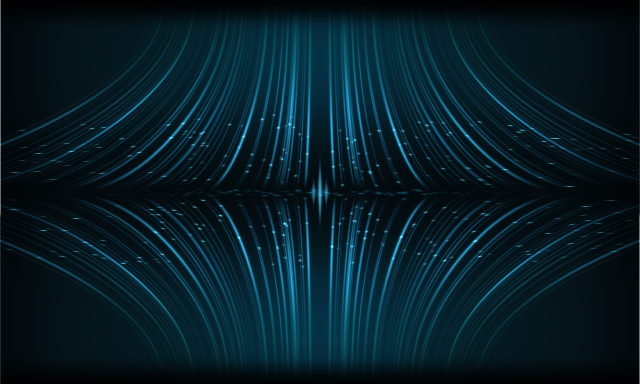
Write a Shadertoy shader that draws this background.

```glsl
float hash(float n) { return fract(sin(n * 127.1) * 4375.85); }

// Label of the flared strand through a point: its offset at the far edge
float strandLabel(vec2 m, float halfWidth) {
    float rise = clamp(m.y / 0.5, 0.0, 1.0);
    float flare = pow(1.0 - rise, 2.1) + 0.25 * exp(-14.0 * rise);
    float b = 1.0 + 0.4 * flare;
    float d = m.x / halfWidth;
    return 2.0 * d / (b + sqrt(b * b + 12.0 * flare * d));
}

// Dark teal backdrop with a glow above and below the horizon
vec3 backdrop(vec2 uv, float rise) {
    float x = (uv.x - 0.5) / 0.29;
    float y = (rise - 0.70) / 0.38;
    float glow = exp(-x * x - y * y);
    float core = exp(-pow((uv.x - 0.5) / 0.13, 2.0) - y * y);
    vec3 color = vec3(0.016, 0.058, 0.074) * (0.62 + 0.5 * smoothstep(0.0, 0.5, rise));
    color += vec3(0.0, 0.088, 0.125) * glow + vec3(0.0, 0.040, 0.060) * core;
    return color * (1.0 - 0.92 * smoothstep(0.84, 1.0, rise));
}

// Fibres bunched into groups, each with two small glints
vec3 strands(vec2 m, float halfWidth, float quadrant, float pixel) {
    float label = strandLabel(m, halfWidth);
    float e = 0.0005;
    vec2 slope = vec2(strandLabel(m + vec2(e, 0.0), halfWidth),
                      strandLabel(m + vec2(0.0, e), halfWidth)) - label;
    float spread = max(length(slope) / e, 0.05);
    vec2 across = slope / max(length(slope), 1e-6);
    float rise = m.y / 0.5;
    vec3 tint = mix(vec3(0.08, 0.46, 0.68), vec3(0.05, 0.46, 0.43), smoothstep(0.35, 0.85, rise));
    vec3 light = vec3(0.0);
    for (int i = 0; i < 46; i++) {
        float id = float(i);
        float r = hash(id + 3.0);
        float s = 0.016 + 0.485 * (id + hash(id + 71.0)) / 46.0;
        s += 0.012 * sin(s * 40.0);
        float offset = (label - s) / spread;
        float dist = abs(offset);
        float width = 0.0007 + 0.0022 * r * r * r + 0.33 * pixel;
        float line = exp(-dist * dist / (width * width)) + 0.07 * exp(-dist / 0.006);

        // Each fibre peaks at its own height and fades both ways
        float peak = 0.15 + 0.4 * hash(id + 19.0);
        float fade = smoothstep(0.0, 0.10, rise) * (1.0 - smoothstep(0.75, 1.0, rise));
        float sheen = exp(-pow((rise - peak) / 0.22, 2.0));
        float power = (0.2 + 0.8 * r * r) * mix(1.0, 0.6, smoothstep(0.1, 0.5, s));
        light += line * fade * power * (tint * (0.36 + 0.62 * sheen) + vec3(0.10, 0.20, 0.17) * sheen * r * r);

        for (int j = 0; j < 2; j++) {
            float seed = id * 2.3 + float(j) * 37.0 + quadrant * 11.0;
            float h = hash(seed);
            float spot = 0.015 + 0.20 * h * mix(1.0, 0.8, s * 2.0);
            float along = (m.y - spot) / max(abs(across.x), 0.35);
            vec2 q = vec2(offset / 0.0036, along / 0.0026);
            light += vec3(0.32, 0.68, 0.76) * exp(-dot(q, q)) * (0.2 + 0.7 * hash(seed + 5.0));
        }
    }
    return light;
}

// Broken streaks along the horizon, one per cell
float horizonSparks(vec2 p) {
    float sparks = 0.0;
    for (int row = 0; row < 3; row++) {
        float x = p.x * 30.0 + float(row) * 0.37;
        float seed = floor(x) + float(row) * 53.0;
        float u = fract(x) - 0.35 - 0.3 * hash(seed);
        float tilt = 0.010 * (hash(seed + 41.0) - 0.5) * u;
        vec2 q = vec2(u / 0.22, (p.y - tilt - 0.016 * (hash(seed + 9.0) - 0.5)) / 0.0022);
        sparks += exp(-dot(q, q)) * hash(seed + 23.0);
    }
    return sparks * exp(-p.x * p.x / 0.14);
}

// Three tapered spikes of light at the centre
float centreSpikes(vec2 p) {
    float spikes = 0.0;
    for (int i = -1; i <= 1; i++) {
        float k = abs(float(i));
        float y = abs(p.y) / mix(0.085, 0.034, k);
        float taper = 0.0045 * max(1.0 - y, 0.0) + 0.0012;
        float x = (p.x - 0.0165 * float(i)) / taper;
        spikes += exp(-x * x - 1.6 * y * y) * mix(1.0, 0.7, k);
    }
    return spikes;
}

void mainImage(out vec4 fragColor, in vec2 fragCoord) {
    vec2 uv = fragCoord / iResolution.xy;
    float aspect = iResolution.x / iResolution.y;
    vec2 p = (uv - vec2(0.5, 0.498)) * vec2(aspect, 1.0);
    vec2 m = abs(p);
    float quadrant = step(0.0, p.x) + 2.0 * step(0.0, p.y);

    vec3 color = backdrop(uv, m.y / 0.5);
    color += strands(m, 0.5 * aspect, quadrant, 1.0 / iResolution.y);
    color += vec3(0.07, 0.32, 0.42) * horizonSparks(p);
    color += vec3(0.22, 0.62, 0.78) * centreSpikes(p);

    // Darkened sides and the pale hairline at the borders
    float side = abs(uv.x - 0.5);
    color *= 1.0 - 0.45 * smoothstep(0.38, 0.5, side);
    float lit = uv.x < 0.5 ? smoothstep(0.43, 0.45, uv.y) : 1.0 - smoothstep(0.43, 0.45, uv.y);
    color += 0.45 * smoothstep(0.498, 0.4995, side) * (0.3 + 0.7 * lit);
    fragColor = vec4(min(color, 1.0), 1.0);
}
```
